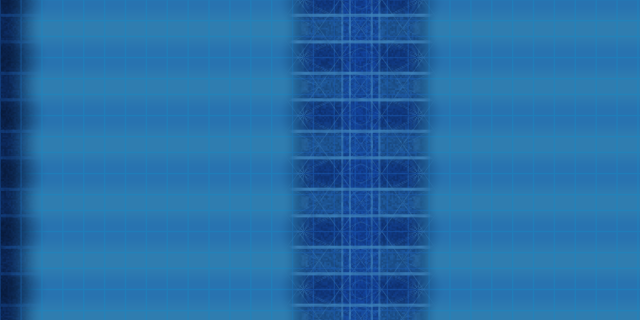
Write a Shadertoy shader that draws this background.

```glsl
// A blue plaid: pale fields with a thin cyan grid, a dark woven band and a dark left edge.
// Coordinates are folded about the band axis and about each row, so lattice, bars
// and shading all mirror; value noise adds wear. Lengths are in canvas heights.

const float ROW = 0.1812;        // height of one repeat
const float ROW_START = 0.0893;  // first light row centre, from the top
const float BAND_X = 1.1276;     // axis of the woven band
const float GRID = 0.06526;      // spacing of the vertical grid

const vec3 FIELD_LIGHT = vec3(0.185, 0.49, 0.69);
const vec3 FIELD_DEEP  = vec3(0.155, 0.45, 0.69);
const vec3 CYAN  = vec3(0.09, 0.53, 0.76);
const vec3 LINE  = vec3(0.10, 0.36, 0.70);
const vec3 PALE  = vec3(0.24, 0.51, 0.73);
const vec3 NAVY  = vec3(0.06, 0.21, 0.48);
const vec3 WEAVE = vec3(0.11, 0.32, 0.56);
const vec3 CORE  = vec3(0.07, 0.25, 0.60);
const vec3 SHADE = vec3(0.09, 0.29, 0.48);
const vec3 INK   = vec3(0.035, 0.12, 0.27);

float hash(vec2 p) {
    p = fract(p * vec2(0.1031, 0.1137));
    p += dot(p, p.yx + 33.33);
    return fract((p.x + p.y) * p.x * 17.0);
}

float noise(vec2 p) {
    vec2 i = floor(p), f = fract(p);
    f = f * f * (3.0 - 2.0 * f);
    return mix(mix(hash(i), hash(i + vec2(1, 0)), f.x),
               mix(hash(i + vec2(0, 1)), hash(i + vec2(1, 1)), f.x), f.y);
}

// Antialiased line of the given half width around distance zero
float stroke(float dist, float halfWidth, float px) {
    return clamp((halfWidth - abs(dist)) / px + 0.5, 0.0, 1.0);
}

// Distance to a line through a point at an angle
float lineDist(vec2 p, vec2 through, float angle) {
    return dot(p - through, vec2(-sin(angle), cos(angle)));
}

// Diagonals and rings around the row centres; q is folded on both axes
float lattice(vec2 q, float px) {
    float a = 0.0;
    for (int i = 0; i < 4; i++) {
        float k = float(i);
        vec2 node = vec2(0.0654 * k, mod(k, 2.0) * ROW * 0.5);
        a = max(a, stroke(lineDist(q, node, 0.95), 0.0012, px));
        a = max(a, stroke(lineDist(q, node, -0.95), 0.0012, px));
        a = max(a, 0.7 * stroke(lineDist(q, node, 0.45), 0.0009, px));
    }
    a = max(a, stroke(length(q) - 0.037, 0.0012, px));
    return max(a, 0.8 * stroke(length(q - vec2(0.0, ROW * 0.5)) - 0.028, 0.0012, px));
}

// Soft fan of rays that fades away from its root
float fan(vec2 p, float size) {
    float rays = 0.5 + 0.5 * cos(atan(p.y, p.x) * 9.0);
    return rays * (1.0 - smoothstep(0.1 * size, size, length(p)));
}

void mainImage(out vec4 fragColor, in vec2 fragCoord) {
    float px = 1.0 / iResolution.y;
    vec2 p = vec2(fragCoord.x, iResolution.y - fragCoord.y) * px;

    // Fold: x from the band axis, y from the nearest light row centre
    float row = (p.y - ROW_START) / ROW;
    vec2 q = vec2(abs(p.x - BAND_X), abs(fract(row + 0.5) - 0.5) * ROW);
    float deep = smoothstep(0.012, 0.08, q.y);
    float grain = noise(p * 190.0) - 0.5;
    float wear = noise(p * vec2(45.0, 140.0));

    // Regions
    float reach = 0.018 * deep;
    float band = 1.0 - smoothstep(0.16, 0.245 + reach, q.x);
    float edge = 1.0 - smoothstep(0.015, 0.135 + reach, p.x);
    float core = 1.0 - smoothstep(0.05, 0.068, q.x);

    // Pale field and its grid
    vec3 col = mix(FIELD_LIGHT, FIELD_DEEP, deep);
    float gx = abs(fract((q.x - 0.0176) / GRID + 0.5) - 0.5) * GRID;
    float vertical = stroke(gx, 0.0022, px);
    float horizontal = max(stroke(q.y - 0.0247, 0.0022, px),
                           stroke(q.y - ROW * 0.5, 0.0022, px));
    float grid = max(vertical, horizontal);
    col = mix(col, CYAN, 0.5 * grid);

    // Woven band with a brighter core and shaded sides
    vec3 cloth = mix(WEAVE, NAVY, deep);
    cloth = mix(cloth, CORE, 0.6 * core) * (1.0 + 0.25 * grain);
    cloth = mix(cloth, SHADE, smoothstep(0.15, 0.21, q.x) * 0.8);
    cloth = mix(cloth, LINE, 0.5 * grid);
    cloth = mix(cloth, PALE, lattice(q, px) * (0.2 + 0.25 * wear));
    col = mix(col, cloth, band);

    // Fans and small blocks along the sides of the band
    float ray = fan(vec2(q.x - 0.178, q.y - ROW * 0.5), 0.05);
    vec2 box = abs(vec2(q.x - 0.175, q.y)) - vec2(0.009, 0.016);
    float block = 1.0 - smoothstep(-0.003, 0.006, max(box.x, box.y));
    col = mix(col, PALE, (0.35 * ray + 0.25 * block) * band);

    // Dark left edge
    vec3 ink = mix(INK * 1.25, INK, deep) * (1.0 + 0.3 * grain);
    float bars = stroke(q.y - 0.0416, 0.0048, px);
    ink = mix(ink, LINE, max(0.35 * bars * (0.6 + 0.6 * wear), 0.4 * vertical));
    col = mix(col, ink, edge);

    // Pale bars across the band and paired uprights in its core
    float span = 1.0 - smoothstep(0.195, 0.23, q.x);
    col = mix(col, PALE, bars * span * (0.6 + 0.3 * wear));
    float uprights = max(stroke(q.x - 0.034, 0.0032, px), stroke(q.x - 0.058, 0.0032, px));
    col = mix(col, PALE, uprights * (0.45 + 0.35 * wear) * (1.0 - 0.4 * deep));

    fragColor = vec4(col, 1.0);
}
```
